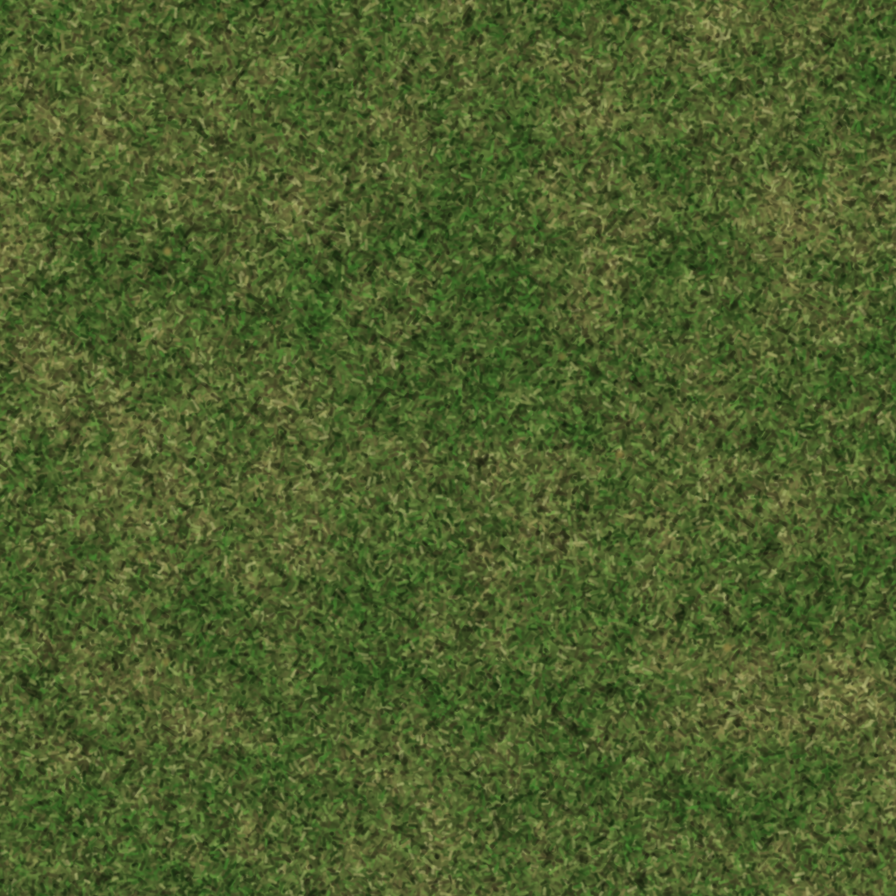
A three.js fragment shader for this texture:

```glsl
// Draws a mown lawn of short, soft grass blades with faint dry and lush patches.
varying vec2 vUv;

const vec3 LUSH_GREEN = vec3(0.195, 0.35, 0.125);
const vec3 DRY_OLIVE = vec3(0.425, 0.415, 0.235);
const vec3 PALE_STRAW = vec3(0.54, 0.56, 0.40);
const vec3 SEED_TAN = vec3(0.56, 0.51, 0.26);
const int BLADE_LAYERS = 4;
const float BLADE_CELLS = 98.0;
const float SEED_CELLS = 9.0;

vec2 hash2(vec2 p) {
  vec3 q = fract(p.xyx * vec3(0.1031, 0.1030, 0.0973));
  q += dot(q, q.yzx + 33.33);
  return fract((q.xx + q.yz) * q.zy);
}

vec2 rotate(vec2 p, float angle) {
  float c = cos(angle);
  float s = sin(angle);
  return vec2(c * p.x - s * p.y, s * p.x + c * p.y);
}

float valueNoise(vec2 p) {
  vec2 cell = floor(p);
  vec2 f = fract(p);
  f = f * f * (3.0 - 2.0 * f);
  float low = mix(hash2(cell).x, hash2(cell + vec2(1.0, 0.0)).x, f.x);
  float high = mix(hash2(cell + vec2(0.0, 1.0)).x, hash2(cell + 1.0).x, f.x);
  return mix(low, high, f.y);
}

float fbm(vec2 p) {
  float sum = 0.0;
  float weight = 0.5;
  for (int i = 0; i < 4; i++) {
    sum += weight * valueNoise(p);
    p = rotate(p, 0.64) * 2.0 + 7.3;
    weight *= 0.5;
  }
  return sum / 0.9375;
}

// Colour of grass for a dryness and a brightness, both from 0 to 1.
vec3 grassColor(float dryness, float light) {
  vec3 tint = mix(LUSH_GREEN, DRY_OLIVE, clamp(dryness, 0.0, 1.0));
  tint *= mix(0.5, 1.38, light);
  float straw = smoothstep(0.7, 1.0, light) * smoothstep(0.3, 0.9, dryness);
  return mix(tint, PALE_STRAW, 0.5 * straw);
}

// Soft coverage of a capsule centred at the origin.
float bladeMask(vec2 p, float angle, float halfLength, float width) {
  vec2 along = vec2(cos(angle), sin(angle));
  float t = clamp(dot(p, along), -halfLength, halfLength);
  return 1.0 - smoothstep(0.05 * width, width, length(p - along * t));
}

// Lays one jittered grid of blades over a colour.
vec3 addBlades(vec3 color, vec2 p, float dryness, float seed) {
  vec2 cell = floor(p);
  for (int y = -1; y <= 1; y++) {
    for (int x = -1; x <= 1; x++) {
      vec2 id = cell + vec2(float(x), float(y));
      vec2 root = hash2(id + seed);
      vec2 form = hash2(id + seed + 151.7);
      vec2 look = hash2(id + seed + 317.3);
      float angle = 0.75 + (form.x - 0.5) * 3.1416;
      float halfLength = mix(0.12, 0.5, form.y);
      float mask = bladeMask(p - id - root, angle, halfLength, 0.33);
      vec3 tint = grassColor(dryness + (look.x - 0.5) * 0.9, look.y);
      color = mix(color, tint, mask * 0.8);
    }
  }
  return color;
}

// Sparse round seed heads, one in some of the cells.
float seedMask(vec2 p) {
  vec2 id = floor(p);
  vec2 centre = 0.15 + 0.7 * hash2(id + 71.0);
  vec2 pick = hash2(id + 213.0);
  float spot = 1.0 - smoothstep(0.01, 0.065, length(p - id - centre));
  return spot * step(0.8, pick.x) * mix(0.5, 0.85, pick.y);
}

void main() {
  // Faint broad patches and smaller tufts of dry and lush growth
  float patches = fbm(vUv * 9.0 + 3.0) - 0.5;
  float tufts = fbm(rotate(vUv, 0.5) * 34.0 + 19.0) - 0.5;
  float dryness = 0.53 + 0.6 * patches + 0.65 * tufts;

  // Undergrowth, then overlapping blades on turned grids
  float soil = valueNoise(rotate(vUv, 0.9) * 140.0 + 41.0);
  vec3 color = grassColor(dryness, 0.2 + 0.55 * soil);
  for (int i = 0; i < BLADE_LAYERS; i++) {
    float layer = float(i);
    vec2 p = vUv * BLADE_CELLS + vec2(0.37, 0.61) * layer;
    color = addBlades(color, p, dryness, layer * 43.0 + 11.0);
  }

  // Dark gaps, fine grain and gentle shading
  float gap = smoothstep(0.68, 0.95, valueNoise(rotate(vUv, 0.6) * 135.0 + 87.0));
  float grain = valueNoise(rotate(vUv, 0.3) * 230.0 + 5.0) - 0.5;
  color *= 1.0 - 0.35 * gap;
  color *= 1.07 + 0.3 * grain + 0.12 * patches + 0.2 * tufts;

  color = mix(color, SEED_TAN, seedMask(vUv * SEED_CELLS));
  gl_FragColor = vec4(clamp(color, 0.0, 1.0), 1.0);
}
```
